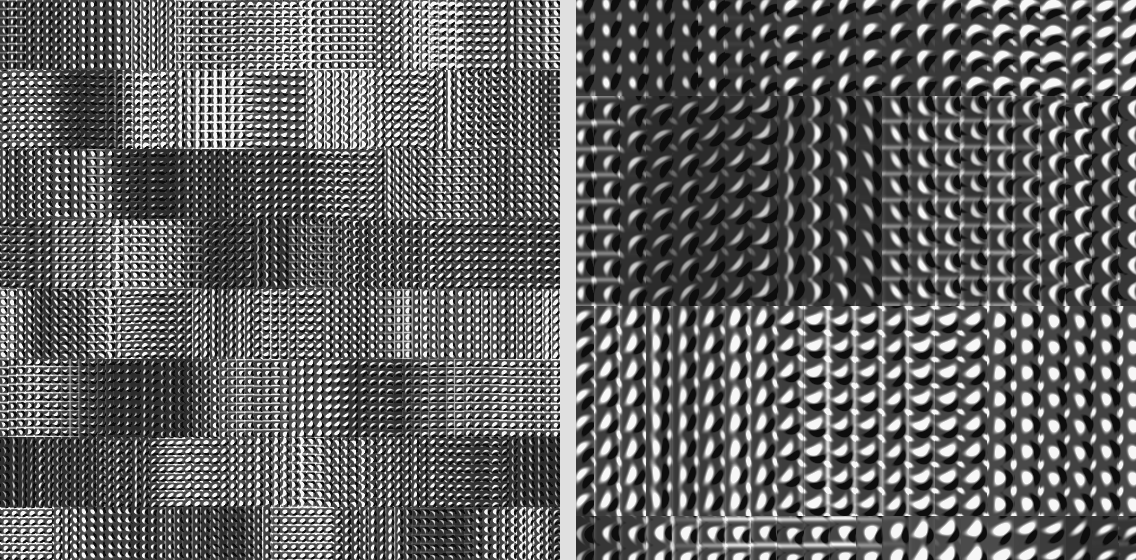
Left: the whole. Right: its middle third, enlarged.
Give the GLSL for this pattern, as a three.js fragment shader.

```glsl
// A 64 by 64 grid of small grey glyphs: a bright bent stroke, a dark hollow, a speck, thin threads.
// Rows are grouped in bands; within a band the glyph morphs from column to column,
// holding steady for a few columns and then changing quickly, as in a woven sampler.
varying vec2 vUv;

const float CELLS = 64.0;            // glyphs across and down
const float BAND_ROWS = 8.29;        // mean rows per band
const float KNOT_COLUMNS = 8.0;      // columns between trait changes
const float COLUMN_JITTER = 0.22;    // trait change from column to column
const float CELL_JITTER = 0.12;      // brightness change from cell to cell
const float ROW_DRIFT = 0.02;        // turn of the stroke per row, in radians
const float LEAN_MIN = 0.2;          // stroke direction, in radians from level
const float LEAN_MAX = 2.3;
const float EXPOSURE_CONTRAST = 1.5; // spread between dark and light blocks
const float GROUND = 0.235;
const float GROUND_RANGE = 0.1;
const float HOLLOW_DEPTH = 0.42;
const float THREAD_WIDTH = 0.1;
const float THREAD_GAIN = 0.6;
const float DARKEST = 0.05;
const float LIGHTEST = 0.97;

// Sine-free hash of three numbers to 0..1
float hash(vec3 p) {
  p = fract((p + 7.3) * 0.1031);
  p += dot(p, p.zyx + 31.32);
  return fract((p.x + p.y) * p.z);
}

// One glyph trait along a band: plateaus joined by short ramps, plus jitter
float trait(float column, float band, float channel) {
  float shift = hash(vec3(band, channel, 91.0));
  float t = column / KNOT_COLUMNS + shift;
  float knot = floor(t);
  float a = hash(vec3(knot, band, channel));
  float b = hash(vec3(knot + 1.0, band, channel));
  float jitter = hash(vec3(column, band, channel + 40.0)) - 0.5;
  return mix(a, b, smoothstep(0.25, 0.75, t - knot)) + COLUMN_JITTER * jitter;
}

// Soft bent ellipse that carries on into the neighbouring cells
float stroke(vec2 p, vec2 center, float angle, vec2 size, float bend) {
  float c = cos(angle);
  float s = sin(angle);
  float sum = 0.0;
  for (int j = -1; j <= 1; j++) {
    for (int i = -1; i <= 1; i++) {
      vec2 d = p - center - vec2(float(i), float(j));
      vec2 q = vec2(c * d.x + s * d.y, c * d.y - s * d.x);
      q.y += bend * q.x * q.x;
      q /= size;
      sum += exp(-dot(q, q));
    }
  }
  return sum;
}

// Thin straight line, once per cell
float thread(float x, float center) {
  float d = (fract(x - center + 0.5) - 0.5) / THREAD_WIDTH;
  return exp(-d * d);
}

void main() {
  // Cell, counted from the top left, and position inside it
  vec2 grid = vec2(vUv.x, 1.0 - vUv.y) * CELLS;
  vec2 cell = floor(grid);
  vec2 p = fract(vUv * CELLS);
  float column = cell.x;
  float band = floor((cell.y + 0.5) / BAND_ROWS);
  float bandRow = cell.y - band * BAND_ROWS;

  // Exposure ties width, gain and ground together, so whole blocks turn dark or light
  float exposure = 0.5 + EXPOSURE_CONTRAST * (trait(column, band, 7.0) - 0.5);
  exposure = clamp(exposure, -0.15, 1.15);
  float gain = mix(0.6, 1.35, exposure);
  gain *= 1.0 + CELL_JITTER * (hash(vec3(cell, 70.0)) - 0.5);
  float ground = GROUND + GROUND_RANGE * (exposure - 0.5);

  // Traits of the bright stroke
  float angle = mix(LEAN_MIN, LEAN_MAX, trait(column, band, 1.0)) + ROW_DRIFT * bandRow;
  vec2 size = vec2(mix(0.26, 0.46, trait(column, band, 2.0)), mix(0.13, 0.23, exposure));
  float bend = 3.2 * (trait(column, band, 4.0) - 0.5);
  vec2 center = 0.5 + 0.25 * (vec2(trait(column, band, 5.0), trait(column, band, 6.0)) - 0.5);

  // The hollow lies beside the stroke, the speck across the cell corner
  vec2 side = vec2(-sin(angle), cos(angle));
  float hollowAngle = angle + 1.2 * (trait(column, band, 8.0) - 0.5);
  float speckGain = mix(0.3, 0.9, exposure) * smoothstep(0.2, 0.8, trait(column, band, 9.0));

  float bright = stroke(p, center, angle, size, bend);
  float hollow = stroke(p, center - 0.36 * side, hollowAngle, vec2(0.38, 0.15), bend);
  float speck = stroke(p, center + 0.5, -angle, vec2(0.22, 0.11), 0.0);

  // Firm up the soft profiles, then shade them on the flat grey ground
  bright = smoothstep(0.15, 0.95, bright);
  hollow = smoothstep(0.2, 0.85, hollow);
  speck = smoothstep(0.15, 0.95, speck);
  float upright = thread(p.x, center.x + 0.5) * smoothstep(0.55, 0.9, trait(column, band, 11.0));
  float level = thread(p.y, center.y + 0.5) * smoothstep(0.6, 0.95, trait(column, band, 12.0));
  float tone = ground + gain * bright + speckGain * speck - HOLLOW_DEPTH * hollow;
  tone += THREAD_GAIN * mix(0.5, 1.2, exposure) * max(upright, level);
  gl_FragColor = vec4(vec3(clamp(tone, DARKEST, LIGHTEST)), 1.0);
}
```
